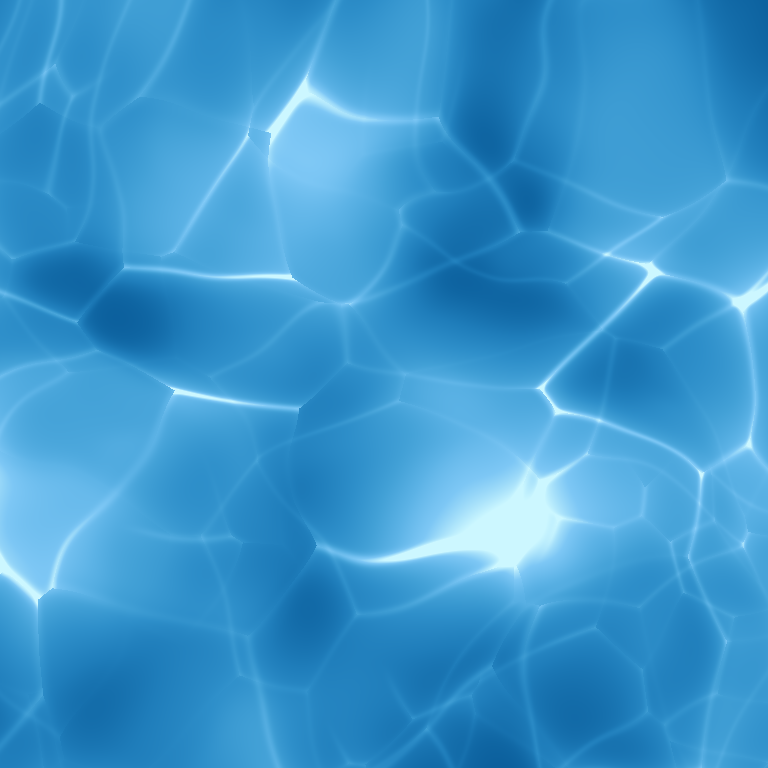
A WebGL 2 fragment shader for this texture:

```glsl
#version 300 es
precision highp float;
// Sunlit pool water: overlapping caustic networks over soft blue shading.

uniform vec2 u_resolution;
out vec4 fragColor;

// Integer PCG hash giving three values in 0..1
vec3 hash(vec2 cell) {
    uvec3 q = uvec3(ivec3(ivec2(floor(cell + 0.5)), 17));
    q = q * 1664525u + 1013904223u;
    q.x += q.y * q.z; q.y += q.z * q.x; q.z += q.x * q.y;
    q ^= q >> 16u;
    q.x += q.y * q.z; q.y += q.z * q.x; q.z += q.x * q.y;
    return vec3(q >> 8u) / 16777216.0;
}

// Two independent channels of smooth value noise
vec2 noise(vec2 p) {
    vec2 i = floor(p), f = p - i;
    f = f * f * f * (f * (f * 6.0 - 15.0) + 10.0);
    vec2 low = mix(hash(i).xy, hash(i + vec2(1, 0)).xy, f.x);
    vec2 high = mix(hash(i + vec2(0, 1)).xy, hash(i + vec2(1, 1)).xy, f.x);
    return mix(low, high, f.y);
}

vec2 toSeed(vec2 cell, vec2 p) {
    return cell + 0.05 + 0.9 * hash(cell).xy - p;
}

// Voronoi web: x = blended facet tone around 0, y = light along the borders
vec2 causticWeb(vec2 p, float facetSharpness, float lineWidth) {
    vec2 home = floor(p), nearestCell = home, nearest = vec2(9.0);
    for (int y = -1; y <= 1; y++)
    for (int x = -1; x <= 1; x++) {
        vec2 cell = home + vec2(x, y);
        vec2 r = toSeed(cell, p);
        if (dot(r, r) < dot(nearest, nearest)) {
            nearest = r;
            nearestCell = cell;
        }
    }

    float tone = 0.0, weightSum = 0.0, light = 0.0;
    for (int y = -2; y <= 2; y++)
    for (int x = -2; x <= 2; x++) {
        vec2 cell = nearestCell + vec2(x, y);
        vec2 r = toSeed(cell, p);

        // Tilted facets, softly joined
        vec3 h = hash(cell + 301.0);
        float weight = exp(-facetSharpness * (dot(r, r) - dot(nearest, nearest)));
        tone += weight * (h.x - 0.5 + 0.9 * dot(h.yz - 0.5, r));
        weightSum += weight;

        // Thin core and wide halo, with a strength of its own for each border
        if (x != 0 || y != 0) {
            float edge = dot(0.5 * (r + nearest), normalize(r - nearest));
            float strength = hash(cell + nearestCell + 907.0).x;
            float core = exp(-edge * edge / (lineWidth * lineWidth));
            float halo = exp(-edge / (lineWidth * 5.0));
            light += (0.12 + 1.3 * strength * strength) * (core + 0.9 * halo);
        }
    }
    return vec2(tone / weightSum, light);
}

// Deep blue to pale cyan, one step per unit
vec3 waterColor(float level) {
    vec3 ramp[8] = vec3[8](
        vec3(0.02, 0.33, 0.57), vec3(0.06, 0.40, 0.64),
        vec3(0.12, 0.49, 0.73), vec3(0.18, 0.56, 0.79),
        vec3(0.26, 0.63, 0.84), vec3(0.36, 0.70, 0.90),
        vec3(0.49, 0.78, 0.96), vec3(0.80, 0.97, 1.00));
    level = clamp(level, 0.0, 6.999);
    int step0 = int(level);
    return mix(ramp[step0], ramp[step0 + 1], fract(level));
}

void main() {
    vec2 p = gl_FragCoord.xy / min(u_resolution.x, u_resolution.y);

    // Bend the webs with broad and fine swells
    vec2 q = p + 0.15 * (noise(p * 2.7 + 11.0) - 0.5);
    q += 0.035 * (noise(p * 8.0 + 43.0) - 0.5);

    mat2 turn = mat2(0.8, 0.6, -0.6, 0.8);
    vec2 major = causticWeb(q * 4.4 + 20.0, 8.0, 0.024);
    vec2 minor = causticWeb(turn * (q + 0.04 * noise(p * 5.0 + 71.0)) * 5.2 + 60.0, 6.0, 0.022);
    vec2 fine = causticWeb(turn * turn * q * 8.5 + 110.0, 5.0, 0.035);

    // Broad light and shade, plus patches where each web is in focus
    float swell = noise(p * 3.1 + 5.0).x + 0.45 * noise(turn * p * 6.5 + 31.0).x - 0.725;
    vec2 focus = noise(p * 3.6 + 87.0);

    float level = 2.5 + 3.4 * swell;
    level += 3.0 * major.x + 2.2 * minor.x + 0.9 * fine.x;
    level += major.y * (0.5 + 1.3 * focus.x);
    level += minor.y * (0.15 + 0.9 * focus.y);
    level += fine.y * 0.5 * smoothstep(0.45, 0.8, 1.0 - focus.x);

    fragColor = vec4(waterColor(level), 1.0);
}
```
